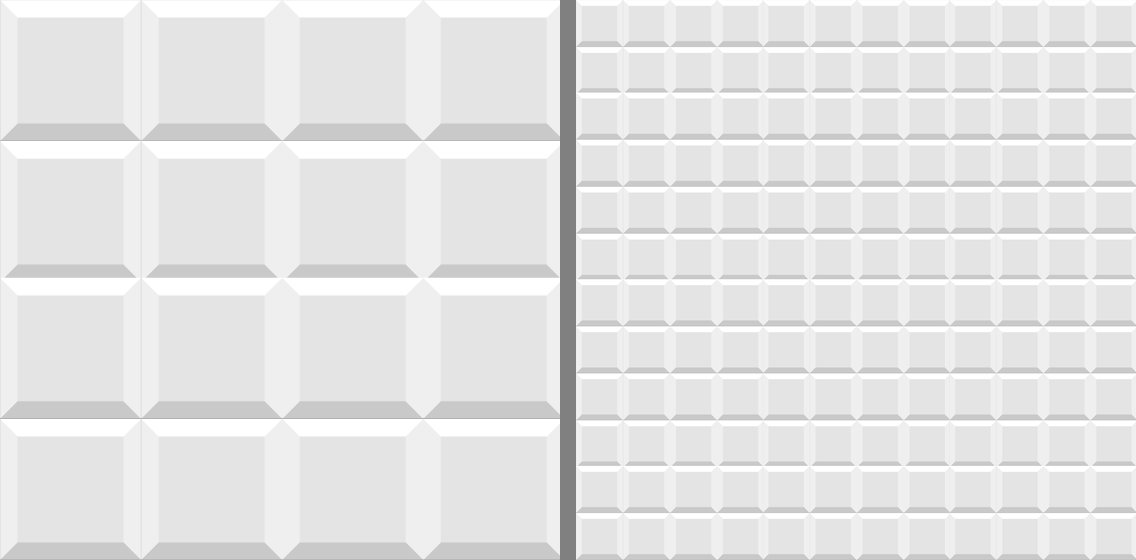
Left: one tile. Right: repeated 3 by 3.
Reproduce this pattern procedurally as a WebGL 2 fragment shader.

```glsl
#version 300 es
precision highp float;
// Four by four bevelled tiles: a flat face framed by a white upper bevel,
// a dark lower bevel and pale sides, mitred at the corners. The second row
// and last column are trimmed to fit; edges are smoothed by supersampling.

uniform vec2 u_resolution;
out vec4 fragColor;

const float TILES = 4.0;                      // repeats across and down
const float TRIM = 0.0078125;                 // cut from one row and one column
const float PITCH = (1.0 + TRIM) / TILES;     // full tile size
const float ROW_CUT = 2.0 * PITCH - TRIM;     // depth where the second row ends
const float BEVEL = 0.0314;                   // bevel width
const float HAIRLINE = 0.0014;                // joint line width
const int SAMPLES = 4;                        // samples per pixel side

const vec3 FACE = vec3(0.894);
const vec3 SIDE = vec3(0.937);
const vec3 UPPER = vec3(1.0);
const vec3 LOWER = vec3(0.788);
const vec3 JOINT_ROW = vec3(0.70);
const vec3 JOINT_COLUMN = vec3(0.85);
const vec3 TOP_EDGE = vec3(0.92);

// Colour inside one tile; p runs from its upper left corner.
vec3 tileColor(vec2 p) {
    float sideDist = min(p.x, PITCH - p.x);
    float endDist = min(p.y, PITCH - p.y);
    if (min(sideDist, endDist) > BEVEL) return FACE;
    if (sideDist < endDist) return SIDE;
    return p.y < 0.5 * PITCH ? UPPER : LOWER;
}

// Tiles plus the thin joints; q runs from the upper left of the canvas.
vec3 wallColor(vec2 q) {
    float rowStart = q.y < ROW_CUT ? 0.0 : ROW_CUT;
    vec2 p = mod(vec2(q.x, q.y - rowStart), PITCH);
    vec3 color = tileColor(p);

    // Only the first column has visible upright joints.
    float columnDist = min(q.x, abs(q.x - PITCH));
    if (columnDist < 0.5 * HAIRLINE) color = JOINT_COLUMN;
    if (q.y < 0.5 * HAIRLINE) color = TOP_EDGE;
    if (PITCH - p.y < HAIRLINE) color = JOINT_ROW;
    return color;
}

void main() {
    vec3 sum = vec3(0.0);
    for (int j = 0; j < SAMPLES; j++) {
        for (int i = 0; i < SAMPLES; i++) {
            vec2 offset = (vec2(i, j) + 0.5) / float(SAMPLES) - 0.5;
            vec2 uv = (gl_FragCoord.xy + offset) / u_resolution;
            sum += wallColor(vec2(uv.x, 1.0 - uv.y));
        }
    }
    fragColor = vec4(sum / float(SAMPLES * SAMPLES), 1.0);
}
```
